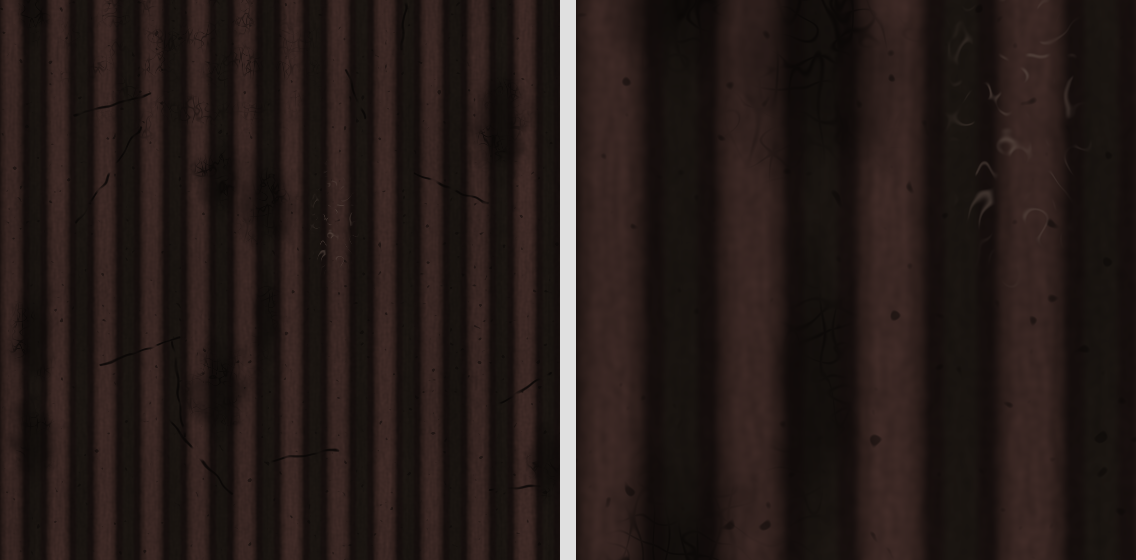
Left, the full canvas; right, a detail of the centre.
Write a Shadertoy shader that draws this texture.

```glsl
// Dark brown corrugated sheet: twelve vertical ridges with grain, stains, cracks and pale scuffs.
#define RIDGES 12.0
#define CRACKS 11
#define STAINS 9
#define CRACK_WIDTH 0.0016
#define GRAIN 0.13
#define RIDGE_COLOR vec3(0.225, 0.152, 0.138)
#define FLANK_COLOR vec3(0.175, 0.117, 0.104)
#define EDGE_COLOR vec3(0.083, 0.055, 0.050)
#define FLOOR_COLOR vec3(0.098, 0.078, 0.063)
#define SOOT_COLOR vec3(0.035, 0.024, 0.020)
#define SCUFF_COLOR vec3(0.36, 0.30, 0.27)

vec2 hash2(vec2 p) {
    p = vec2(dot(p, vec2(127.1, 311.7)), dot(p, vec2(269.5, 183.3)));
    return fract(sin(p) * 43758.55);
}

// Gradient noise, about -0.7 to 0.7
float noise(vec2 p) {
    vec2 i = floor(p), f = fract(p);
    vec2 u = f * f * f * (f * (f * 6.0 - 15.0) + 10.0);
    vec2 e = vec2(0.0, 1.0);
    float a = dot(hash2(i) * 2.0 - 1.0, f);
    float b = dot(hash2(i + e.yx) * 2.0 - 1.0, f - e.yx);
    float c = dot(hash2(i + e.xy) * 2.0 - 1.0, f - e.xy);
    float d = dot(hash2(i + e.yy) * 2.0 - 1.0, f - e.yy);
    return mix(mix(a, b, u.x), mix(c, d, u.x), u.y);
}

float segmentDistance(vec2 p, vec2 a, vec2 b) {
    vec2 pa = p - a, ba = b - a;
    return length(pa - ba * clamp(dot(pa, ba) / dot(ba, ba), 0.0, 1.0));
}

// Thin wandering lines along the zero level of noise
float veins(vec2 p, float width) {
    return 1.0 - smoothstep(0.0, width, abs(noise(p)));
}

// Soft blob with a ragged outline
float patchMask(vec2 uv, vec2 center, vec2 size) {
    float r = length((uv - center) / size);
    return 1.0 - smoothstep(0.3, 1.1, r + 0.5 * noise(uv * 28.0));
}

// Ridge cross-section, from its crown to the groove floor
vec3 corrugation(float x) {
    float phase = x * RIDGES + 0.25;
    float d = abs(fract(phase) - 0.5);
    vec3 color = mix(RIDGE_COLOR, FLANK_COLOR, smoothstep(0.09, 0.20, d));
    color = mix(color, EDGE_COLOR, smoothstep(0.18, 0.29, d));
    color = mix(color, FLOOR_COLOR, smoothstep(0.34, 0.42, d));
    return color * (0.96 + 0.08 * hash2(vec2(floor(phase), 3.0)).x);
}

// Scattered broken scratches with jittered paths
float cracks(vec2 uv, float pixel) {
    vec2 q = uv + 0.008 * vec2(noise(uv * 32.0), noise(uv * 32.0 + 19.0));
    float gaps = smoothstep(-0.25, 0.1, noise(uv * 45.0 + 7.0));
    float ink = 0.0;
    for (int i = 0; i < CRACKS; i++) {
        vec2 start = hash2(vec2(float(i), 11.0));
        vec2 shape = hash2(vec2(float(i), 27.0));
        float angle = shape.x * 3.14159;
        vec2 end = start + vec2(cos(angle), sin(angle)) * mix(0.08, 0.22, shape.y);
        float d = segmentDistance(q, start, end);
        ink = max(ink, 1.0 - smoothstep(0.3 * CRACK_WIDTH, CRACK_WIDTH + pixel, d));
    }
    return ink * gaps;
}

// Tall stains lying in random grooves
float stains(vec2 uv) {
    float mask = 0.0;
    for (int i = 0; i < STAINS; i++) {
        vec2 h = hash2(vec2(float(i), 41.0));
        vec2 s = hash2(vec2(float(i), 58.0));
        vec2 center = vec2((floor(h.x * RIDGES) + 0.7) / RIDGES, h.y);
        mask = max(mask, patchMask(uv, center, vec2(0.025, 0.07) + 0.04 * s));
    }
    return mask;
}

void mainImage(out vec4 fragColor, in vec2 fragCoord) {
    vec2 uv = fragCoord / iResolution.xy;
    float pixel = 1.0 / iResolution.y;

    // Ridges with slightly uneven sides
    vec3 color = corrugation(uv.x + 0.0015 * noise(uv * vec2(30.0, 70.0)));

    // Vertical fibre, fine speckle and broad mottling
    float grain = noise(uv * vec2(190.0, 45.0)) + 0.8 * noise(uv * 170.0);
    color *= 1.0 + GRAIN * grain + 0.12 * noise(uv * vec2(9.0, 5.0));
    float pits = smoothstep(0.36, 0.52, noise(uv * 95.0 + 31.0));
    color = mix(color, SOOT_COLOR, 0.5 * pits);

    // Stains hold fine crackle; more crackle gathers at the upper left
    float stain = stains(uv);
    float worn = max(stain, patchMask(uv, vec2(0.34, 0.9), vec2(0.27, 0.19)));
    float crackle = max(veins(uv * vec2(45.0, 70.0), 0.07), veins(uv * vec2(75.0, 24.0) + 5.0, 0.07));
    crackle *= smoothstep(-0.1, 0.25, noise(uv * 22.0 + 13.0));
    color = mix(color, SOOT_COLOR, 0.4 * stain + 0.45 * worn * crackle);
    color = mix(color, SOOT_COLOR, 0.85 * cracks(uv, pixel));

    // Pale flaked scuffs right of the middle
    float scuffArea = patchMask(uv, vec2(0.595, 0.6), vec2(0.045, 0.12));
    float flakes = veins(uv * vec2(75.0, 60.0) + 3.0, 0.08) * smoothstep(0.0, 0.25, noise(uv * 60.0));
    color = mix(color, SCUFF_COLOR, 0.6 * scuffArea * flakes);

    fragColor = vec4(color, 1.0);
}
```
